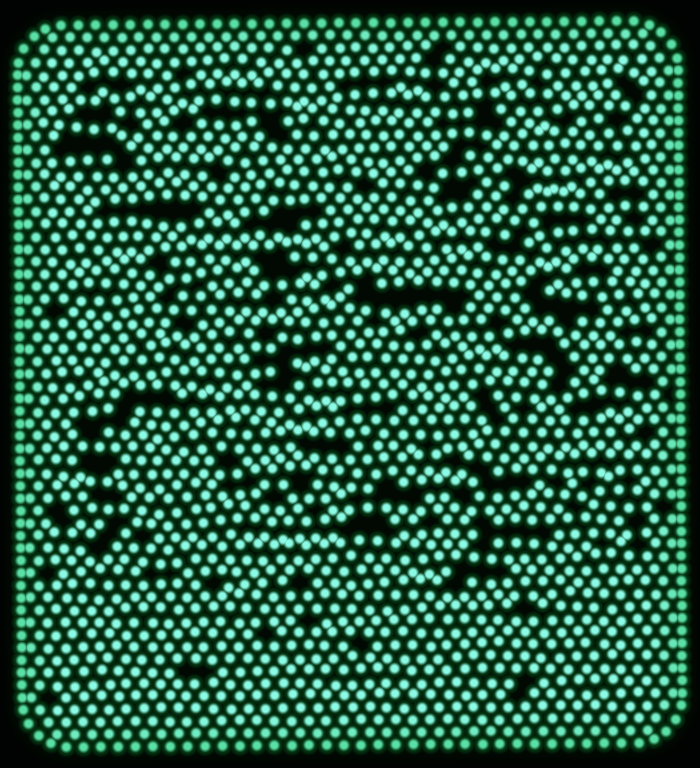
Write a Shadertoy shader that draws this pattern.

```glsl
#define HALF_SIZE vec2(0.430, 0.470)
#define CORNER 0.062
#define PITCH vec2(0.0226, 0.016207)
#define TILT 0.007
#define DOT_CORE 0.0038
#define DOT_EDGE 0.0085
#define HALO_EDGE 0.0150
#define SWAY 0.0135
#define JITTER 0.0036
#define GAP_LEVEL 0.31

const vec3 BLACK = vec3(0.004, 0.035, 0.008);
const vec3 HALO  = vec3(0.010, 0.190, 0.058);
const vec3 MINT  = vec3(0.550, 0.985, 0.900);
const vec3 GREEN = vec3(0.280, 0.840, 0.560);

vec2 hash2(vec2 p) {
    vec3 a = fract(p.xyx * vec3(0.1031, 0.1030, 0.0973));
    a += dot(a, a.yzx + 33.33);
    return fract((a.xx + a.yz) * a.zy);
}

float cornerSlope(vec2 cell, vec2 offset) {
    float angle = 6.28318 * hash2(cell + 100.0).x;
    return dot(vec2(cos(angle), sin(angle)), offset);
}

float gradientNoise(vec2 p) {
    vec2 i = floor(p), f = p - i;
    vec2 u = f * f * f * (f * (f * 6.0 - 15.0) + 10.0);
    vec2 e = vec2(1.0, 0.0);
    return mix(mix(cornerSlope(i, f), cornerSlope(i + e, f - e), u.x),
               mix(cornerSlope(i + e.yx, f - e.yx), cornerSlope(i + 1.0, f - 1.0), u.x), u.y);
}

// Outward normal (xy) and signed distance (z) of the rounded panel
vec3 panelBorder(vec2 p) {
    vec2 q = abs(p) - HALF_SIZE + CORNER;
    vec2 side = q.x > q.y ? vec2(1.0, 0.0) : vec2(0.0, 1.0);
    vec2 n = min(q.x, q.y) > 0.0 ? normalize(q) : side;
    return vec3(n * sign(p), dot(q, n) - CORNER);
}

// Centre of a lattice dot (xy) and whether it exists (z)
vec3 placeDot(vec2 id) {
    vec2 p = (id + vec2(0.5 * mod(id.y, 2.0), 0.0)) * PITCH;
    vec3 border = panelBorder(p);
    float disorder = smoothstep(0.0, 0.07, -border.z)
                   * mix(0.45, 1.0, smoothstep(-0.42, -0.12, p.y));

    // Long horizontal gaps, plus a few single missing dots
    float gap = gradientNoise(id * vec2(0.19, 0.73) + 17.3) * disorder;
    vec2 rnd = hash2(id + 211.0);
    float present = step(gap, GAP_LEVEL) * step(0.012 * disorder, rnd.x * rnd.y);

    // Rows sway up and down, dots shuffle sideways
    p.y += SWAY * disorder * gradientNoise(id * vec2(0.27, 0.83) + 5.4);
    p.x += 0.5 * SWAY * disorder * gradientNoise(id * vec2(0.21, 0.37) + 41.7);
    p += JITTER * (0.25 + 0.75 * disorder) * (hash2(id + 57.0) - 0.5);

    // The outermost dots line up along the rim
    float reach = 0.5 * mix(PITCH.y, PITCH.x, abs(border.x));
    if (border.z > reach) present = 0.0;
    else if (border.z > -reach) p -= border.xy * border.z;
    return vec3(p, present);
}

void mainImage(out vec4 fragColor, in vec2 fragCoord) {
    vec2 uv = (fragCoord - 0.5 * iResolution.xy) / iResolution.y;
    float c = cos(TILT), s = sin(TILT);
    vec2 p = vec2(c * uv.x + s * uv.y, c * uv.y - s * uv.x);

    // Nearest dot among the surrounding cells
    float row = round(p.y / PITCH.y);
    float nearest = 1.0;
    vec2 centre = p;
    for (int j = -2; j <= 2; j++) {
        float y = row + float(j);
        float column = round(p.x / PITCH.x - 0.5 * mod(y, 2.0));
        for (int i = -1; i <= 1; i++) {
            vec3 grain = placeDot(vec2(column + float(i), y));
            float d = distance(p, grain.xy);
            if (grain.z > 0.5 && d < nearest) {
                nearest = d;
                centre = grain.xy;
            }
        }
    }

    // Soft glowing disc over a faint halo, greener near the rim
    float pixel = 0.5 / iResolution.y;
    float rim = smoothstep(-0.045, 0.01, panelBorder(centre).z);
    vec3 glow = mix(MINT, GREEN, 0.8 * rim);
    vec3 color = mix(HALO, BLACK, smoothstep(DOT_EDGE, HALO_EDGE, nearest));
    color = mix(glow, color, smoothstep(DOT_CORE - pixel, DOT_EDGE + pixel, nearest));
    color *= 1.0 - 0.7 * smoothstep(0.008, 0.03, panelBorder(p).z);
    fragColor = vec4(color, 1.0);
}
```
